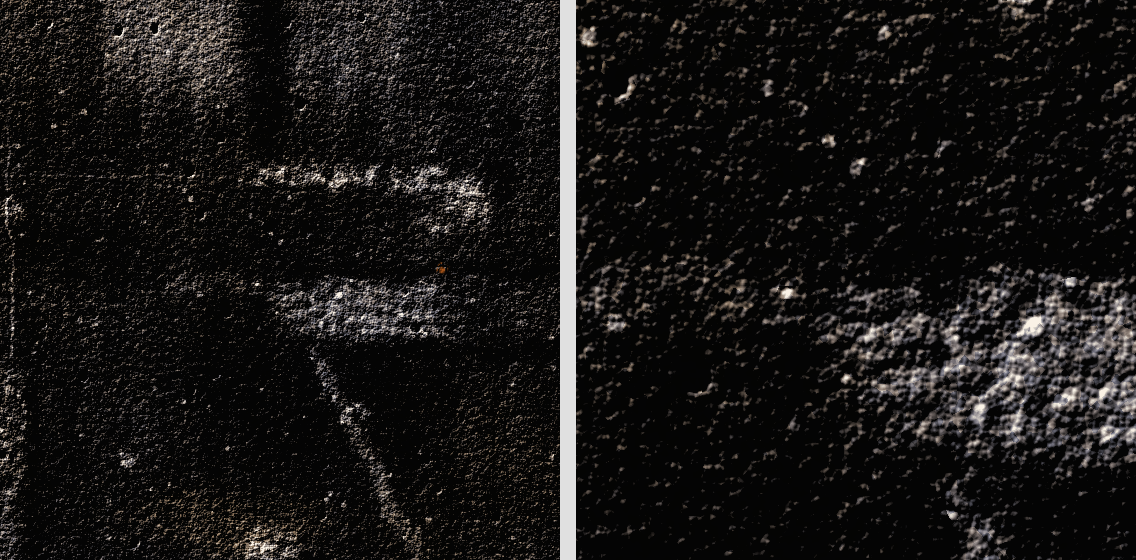
Left: the whole. Right: its middle third, enlarged.
Give the GLSL for this texture, as a Shadertoy shader.

```glsl
// Soot-dark concrete wall: gritty side-lit grain, pale broken ledges, pits and pebbles.

vec2 hash22(vec2 p) {
    vec3 q = fract(p.xyx * vec3(.1031, .1030, .0973));
    q += dot(q, q.yzx + 33.33);
    return fract((q.xx + q.yz) * q.zy);
}

// Cellular noise: xy = offset from the nearest seed, z = random value of its cell.
vec3 cell(vec2 p) {
    vec2 base = floor(p), nearest = vec2(2.), id = base;
    for (int j = -1; j <= 1; j++)
    for (int i = -1; i <= 1; i++) {
        vec2 c = base + vec2(i, j);
        vec2 d = p - c - hash22(c);
        if (dot(d, d) < dot(nearest, nearest)) { nearest = d; id = c; }
    }
    return vec3(nearest, hash22(id + 71.3).x);
}

// Layered sines, each octave turned and bent by the other axis.
float waves(vec2 p) {
    float sum = 0., amp = .5;
    for (int i = 0; i < 5; i++) {
        sum += amp * sin(p.x + 1.7 * sin(p.y * .8 + float(i)));
        p = mat2(1.2, 1.6, -1.6, 1.2) * p + 3.1;
        amp *= .6;
    }
    return sum;
}

// Bumps lit from the upper left, about unit deviation.
float relief(vec2 p) {
    return 4. * (length(cell(p + vec2(-.28, .42)).xy) - length(cell(p).xy));
}

float region(vec2 p, vec2 lo, vec2 hi, float soft) {
    vec2 d = abs(p - .5 * (lo + hi)) - .5 * (hi - lo);
    return 1. - smoothstep(-soft, soft, max(d.x, d.y));
}

float blob(vec2 p, vec2 center, vec2 radius) {
    return 1. - smoothstep(.4, 1.2, length((p - center) / radius));
}

void mainImage(out vec4 fragColor, in vec2 fragCoord) {
    vec2 uv = fragCoord / iResolution.xy;

    // Ragged coordinates for every broken outline
    vec3 chip = cell(uv * 55.);
    vec2 q = uv + .011 * vec2(waves(uv * 27.), waves(uv * 27. + 40.)) + .008 * chip.xy;
    float cloud = waves(uv * 11. + 5.);
    float streak = waves(vec2(uv.x * 75., uv.y * 5.));

    // Stained wall: pale panels at the top, soot below
    float tone = -.24 + .25 * cloud + .2 * streak;
    float panels = .15 + .95 * region(q, vec2(.19, .5), vec2(.425, 1.5), .04)
                 + .75 * region(q, vec2(.52, .5), vec2(.75, 1.5), .04)
                 + .45 * region(q, vec2(-.5, .5), vec2(.13, 1.5), .05)
                 + .4 * region(q, vec2(.9, .5), vec2(1.5, 1.5), .05);
    tone += panels * smoothstep(.74, .92, q.y + .03 * streak);
    tone -= .65 * region(q, vec2(.44, .73), vec2(.51, 1.2), .03);
    tone -= .55 * region(q, vec2(.045, -.5), vec2(.075, .45), .03);
    tone -= .6 * blob(q, vec2(.71, .28), vec2(.12, .14));
    tone -= .4 * blob(q, vec2(.46, .27), vec2(.17, .2));
    tone -= .45 * blob(q, vec2(.15, .55), vec2(.16, .08));
    float rust = blob(q, vec2(.42, .07), vec2(.22, .07));
    tone += .4 * rust;

    // Scraped middle course, fading to the right, with a shadow under it
    float course = region(q, vec2(.5 + .5 * max(.46 - uv.y, 0.), .395), vec2(.79, .497), .014)
                 + .45 * region(q, vec2(.79, .4), vec2(1.2, .5), .02);
    tone += course * (.8 + .35 * cloud);
    tone += .6 * blob(q, vec2(.39, .49), vec2(.14, .02));
    tone += .5 * blob(q, vec2(.74, .77), vec2(.08, .06));
    tone -= .6 * region(q, vec2(.6, .36), vec2(1.2, .385), .014);
    tone -= .5 * region(q, vec2(.5, .505), vec2(1.2, .525), .012);

    // Diagonal scar
    vec2 start = vec2(.56, .365), run = vec2(.2, -.38);
    float along = clamp(dot(q - start, run) / dot(run, run), 0., 1.);
    float gap = length(q - start - along * run);
    float scar = 1. - smoothstep(.005, .016 + .012 * along, gap);
    tone += 1.1 * scar;

    // Exposed rubble: ledge, left edge and small breaks
    float ledge = region(q, vec2(.45, .67), vec2(.68, .703), .012)
                + region(q, vec2(.7, .655), vec2(.785, .7), .012)
                + .85 * region(q, vec2(.79, .605), vec2(.875, .68), .015);
    float breaks = blob(q, vec2(.48, .015), vec2(.065, .04))
                 + blob(q, vec2(.635, .26), vec2(.028, .035))
                 + .8 * blob(q, vec2(.222, .18), vec2(.022, .02))
                 + .8 * blob(q, vec2(.025, .62), vec2(.022, .025))
                 + .7 * blob(q, vec2(.775, .595), vec2(.035, .02));
    float leftEdge = region(q, vec2(-.1, -.1), vec2(.045, .34), .016);
    float rubble = clamp(ledge + breaks + .5 * leftEdge, 0., 1.);
    float lumps = relief(uv * 38.);
    tone += rubble * (1.15 + .65 * lumps + 1.1 * (chip.z - .4));
    tone += .4 * course * lumps;
    tone -= .8 * blob(q, vec2(.89, .68), vec2(.05, .05)) * (1. - rubble);

    // Board joints and a wandering crack
    float joint = abs(uv.y - .686 - .003 * waves(uv * 30.));
    tone += .7 * (1. - smoothstep(.001, .004, joint)) * (1. - smoothstep(.3, .46, uv.x));
    float crack = abs(uv.x - .018 - .012 * waves(vec2(3., uv.y * 14.)));
    tone += 1.2 * (1. - smoothstep(.001, .004, crack)) * region(uv, vec2(-1., .36), vec2(1., .78), .03);

    // Scattered pits with a lit lower-right rim
    vec3 pit = cell(uv * 17. + 9.);
    float pitDist = length(pit.xy * vec2(1., .8) + .04 * chip.xy);
    float pitSize = .08 + .1 * fract(pit.z * 37.);
    float hasPit = step(.8, pit.z);
    float rim = smoothstep(.06, .0, abs(pitDist - pitSize) + 0.) ;
    tone -= 1.6 * hasPit * (1. - smoothstep(pitSize - .04, pitSize, pitDist));
    tone += 1.8 * hasPit * rim * smoothstep(.2, .9, dot(normalize(pit.xy + 1e-4), vec2(.6, -.8)));

    // Pale pebbles, denser near the broken parts
    vec3 pebble = cell(uv * 48. + 23.);
    float crowd = .035 + .1 * clamp(course + scar + leftEdge, 0., 1.);
    float hasPebble = step(1. - crowd, pebble.z);
    tone += 1.5 * hasPebble * (1. - smoothstep(.13, .3, length(pebble.xy + .12 * chip.xy)));

    // Grit in three sizes
    vec3 grit = cell(uv * 230. + 31.);
    float grain = .5 * relief(uv * 250.) + .42 * relief(uv * 135. + 7.)
                + .3 * relief(uv * 62. + 3.) + .9 * (grit.z - .5);
    tone += grain * (.9 + .2 * rubble);

    // Tone to colour: warm and cool grains, whiter when bright
    float light = clamp(.33 * tone - .05, .015, .95);
    float warmth = .5 + .5 * (grit.z - .5) + .25 * waves(uv * 5. + 2.) + .4 * rust;
    vec3 tint = mix(vec3(.95, .96, 1.1), vec3(1.17, .97, .76), clamp(warmth, 0., 1.));
    vec3 color = light * mix(tint, vec3(1.03, 1., .95), smoothstep(.4, .9, light));

    // One ochre stone
    float ochre = blob(q, vec2(.795, .513), vec2(.012, .01));
    color = mix(color, vec3(.72, .36, .1) * (.8 + .2 * grain), ochre);
    fragColor = vec4(clamp(color, 0., 1.), 1.);
}
```
